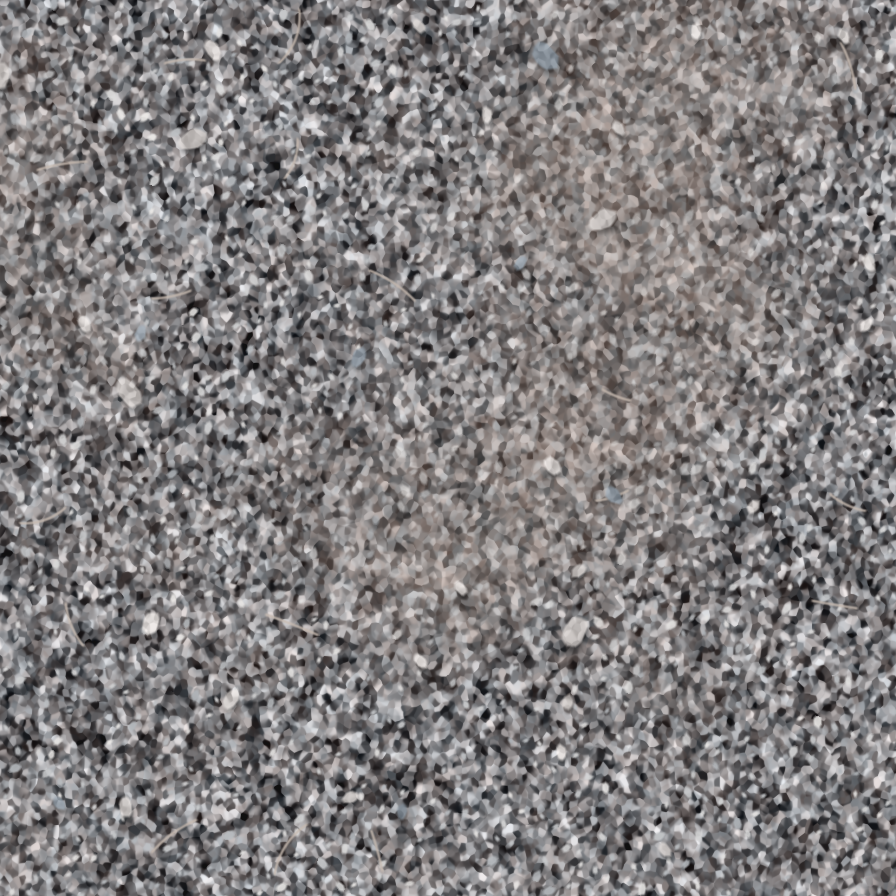
A three.js fragment shader for this texture:

```glsl
// Draws grey gravel with dusty patches, pale chips, scattered pebbles and dry twigs.
#define FINE_CELLS 138.0
#define COARSE_CELLS 84.0
#define GRAIN_SHARPNESS 7.0
#define BARE_CONTRAST 0.98
#define DUST_CONTRAST 0.58
#define EDGE_SOFTNESS 0.0021
#define CHIP_SHARE 0.36
#define PEBBLE_SHARE 0.22
#define TWIG_SHARE 0.26
#define DUST_COLOR vec3(0.535, 0.511, 0.500)
#define BARE_COLOR vec3(0.474, 0.474, 0.484)

varying vec2 vUv;

vec3 hash3(vec2 p) {
  vec3 q = fract(p.xyx * vec3(0.1031, 0.1030, 0.0973));
  q += dot(q, q.yxz + 33.33);
  return fract((q.xxy + q.yzz) * q.zyx);
}

mat2 turn(float angle) {
  float c = cos(angle), s = sin(angle);
  return mat2(c, s, -s, c);
}

// Soft cellular noise of tilted, elongated grains: x is tone, y is tint
vec2 grains(vec2 p, float seed) {
  vec2 cell = floor(p), sum = vec2(0.0);
  float total = 0.0;
  for (int j = -1; j <= 1; j++) {
    for (int i = -1; i <= 1; i++) {
      vec2 id = cell + vec2(float(i), float(j));
      vec3 place = hash3(id + seed);
      vec3 look = hash3(id + seed + 71.7);
      vec2 q = turn((place.z - 0.5) * 2.2) * (p - id - place.xy);
      q *= vec2(1.35, 0.85);
      float weight = exp(-GRAIN_SHARPNESS * dot(q, q));
      sum += weight * look.xy;
      total += weight;
    }
  }
  return sum / max(total, 1e-6);
}

// Sparse angular stones: x is cover, y is tone, z is tint, w is shadow
vec4 stones(vec2 uv, float cells, float share, float size, float seed) {
  vec2 p = uv * cells, id = floor(p);
  vec3 place = hash3(id + seed);
  vec3 look = hash3(id + seed + 37.3);
  vec2 q = fract(p) - mix(vec2(0.28), vec2(0.72), place.xy);
  vec2 shadowPos = q + vec2(-0.15, 0.3) * size * cells;
  mat2 tilt = turn((look.z - 0.5) * 2.0);
  q = (tilt * q) * vec2(1.35, 0.85);
  shadowPos = (tilt * shadowPos) * vec2(1.35, 0.85);
  float d = length(q) * 0.88;
  for (int i = 0; i < 5; i++) {
    float angle = 1.2566 * float(i) + 0.9 * sin(look.x * 40.0 + float(i) * 2.3);
    d = max(d, dot(q, vec2(cos(angle), sin(angle))));
  }
  float radius = size * cells * mix(0.42, 1.0, look.y * look.y * look.y);
  float soft = EDGE_SOFTNESS * cells;
  float present = step(place.z, share);
  float cover = 1.0 - smoothstep(radius - soft, radius + soft, d);
  float shadow = 1.0 - smoothstep(radius * 0.6, radius * 1.4, length(shadowPos));
  return vec4(cover * present, look.x, fract(look.z * 7.0), shadow * present);
}

// Thin, slightly bent stalks
float twigs(vec2 uv, float cells) {
  vec2 p = uv * cells, id = floor(p);
  vec3 place = hash3(id + 211.0);
  vec3 look = hash3(id + 257.0);
  vec2 q = fract(p) - mix(vec2(0.34), vec2(0.66), place.xy);
  q = turn(look.x * 6.2832) * q;
  q.y += (look.y - 0.5) * 2.0 * q.x * q.x;
  float reach = mix(0.10, 0.30, look.z);
  float soft = EDGE_SOFTNESS * cells;
  float body = 1.0 - smoothstep(0.0, soft * 1.4, abs(q.y));
  float ends = 1.0 - smoothstep(reach - soft * 2.0, reach, abs(q.x));
  return body * ends * step(place.z, TWIG_SHARE);
}

float patchAt(vec2 uv, vec2 center, vec2 spread) {
  vec2 q = (uv - center) / spread;
  return exp(-dot(q, q));
}

// Broad dusty areas with edges broken up by layered sines
float dustCover(vec2 uv) {
  vec2 w = uv + 0.04 * sin(uv.yx * vec2(17.0, 21.0) + vec2(1.0, 4.0));
  float waves = sin(w.x * 13.0 + 2.0 * sin(w.y * 9.0)) * sin(w.y * 15.0 + 1.3);
  waves += 0.6 * sin(w.x * 31.0 - w.y * 19.0) * sin(w.y * 37.0 + w.x * 11.0);
  float dust = patchAt(w, vec2(0.72, 0.80), vec2(0.17, 0.30));
  dust += 0.8 * patchAt(w, vec2(0.53, 0.42), vec2(0.20, 0.16));
  dust += 0.5 * patchAt(w, vec2(0.05, 0.70), vec2(0.13, 0.20));
  return smoothstep(0.0, 1.1, dust + 0.14 * waves + 0.14);
}

void main() {
  float dust = dustCover(vUv);
  // Ground: two sizes of grain over bare or dusty soil
  vec2 fine = grains(vUv * FINE_CELLS, 3.0);
  vec2 coarse = grains(turn(0.2) * vUv * COARSE_CELLS + 200.0, 19.0);
  float tone = 0.62 * (fine.x - 0.5) + 0.38 * (coarse.x - 0.5);
  vec3 tint = mix(vec3(0.95, 1.0, 1.03), vec3(1.06, 0.99, 0.96), 0.5 * (fine.y + coarse.y));
  vec3 color = mix(BARE_COLOR, DUST_COLOR, dust) * tint;
  color += tone * mix(BARE_CONTRAST, DUST_CONTRAST, dust);
  // Small pale chips, fainter under dust
  vec4 chip = stones(turn(0.3) * vUv + 2.0, 52.0, CHIP_SHARE, 0.0058, 91.0);
  vec3 chipColor = mix(vec3(0.68, 0.70, 0.72), vec3(0.93, 0.92, 0.91), chip.y);
  color = mix(color, chipColor, chip.x * mix(0.9, 0.45, dust));
  // Twigs and larger pebbles with short shadows
  color = mix(color, vec3(0.78, 0.73, 0.69), 0.75 * twigs(vUv, 8.0));
  vec4 pebble = stones(turn(0.2) * vUv + 3.0, 13.0, PEBBLE_SHARE, 0.016, 137.0);
  vec3 pebbleColor = mix(vec3(0.55, 0.59, 0.63), vec3(0.83, 0.81, 0.80), step(0.3, pebble.z));
  pebbleColor += 0.14 * (pebble.y - 0.5) + 0.3 * tone;
  color *= 1.0 - 0.3 * pebble.w;
  color = mix(color, pebbleColor, pebble.x * 0.9);
  gl_FragColor = vec4(clamp(color, 0.06, 0.96), 1.0);
}
```
